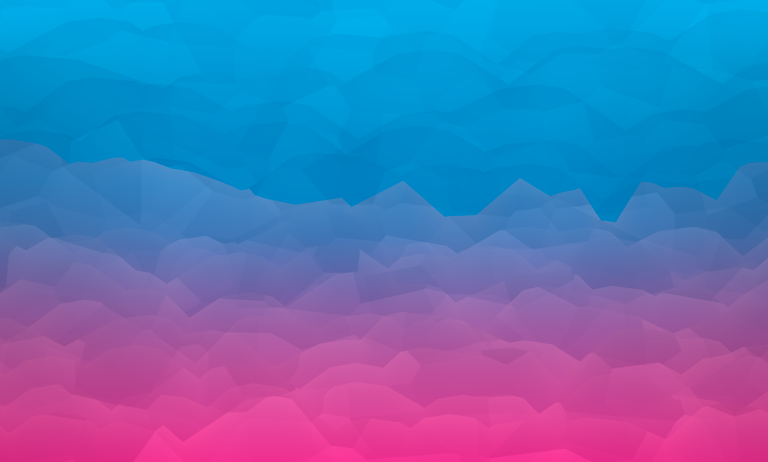
Give the GLSL for this background, as a WebGL 2 fragment shader.

```glsl
#version 300 es
precision highp float;
// Faceted translucent ridges fading from sky blue through violet to hot pink.
uniform vec2 u_resolution;
out vec4 outColor;

const vec3 DEEP_BLUE = vec3(0.0, 0.535, 0.785);
const vec3 SKY_BLUE = vec3(0.0, 0.655, 0.89);

float hash(vec2 p) {
    return fract(sin(dot(p, vec2(127.1, 311.7))) * 43758.545);
}

// Pink at height 0, violet in the middle, blue from height 0.6 up.
vec3 duskColor(float height) {
    vec3 stops[7] = vec3[7](
        vec3(0.96, 0.19, 0.57), vec3(0.87, 0.27, 0.60), vec3(0.75, 0.31, 0.61),
        vec3(0.60, 0.36, 0.64), vec3(0.43, 0.42, 0.68), vec3(0.25, 0.475, 0.73),
        vec3(0.16, 0.50, 0.76));
    float t = clamp(height * 10.0, 0.0, 5.999);
    int i = int(t);
    return mix(stops[i], stops[i + 1], fract(t));
}

// Cellular facets, about -1 to 1: each cell has its own tone, lighter upward.
float facets(vec2 p, float scale, float seed, float pixel) {
    p *= scale;
    vec2 cell = floor(p), nearA = vec2(9.0), nearB = vec2(9.0);
    float toneA = 0.0, toneB = 0.0;
    for (int y = -1; y <= 1; y++)
    for (int x = -1; x <= 1; x++) {
        vec2 id = cell + vec2(x, y);
        vec2 site = id + vec2(hash(id + seed), hash(id + seed + 17.3)) - p;
        float tone = 1.2 * (hash(id + seed + 41.7) - 0.5) - 0.6 * site.y;
        if (dot(site, site) < dot(nearA, nearA)) {
            nearB = nearA; toneB = toneA;
            nearA = site; toneA = tone;
        } else if (dot(site, site) < dot(nearB, nearB)) {
            nearB = site; toneB = tone;
        }
    }
    float seam = dot(0.5 * (nearA + nearB), normalize(nearB - nearA));
    return mix(toneB, toneA, 0.5 + 0.5 * smoothstep(0.0, 0.7 * pixel * scale, seam));
}

// Row of lopsided angular mounds with scattered summits, about -0.5 to 1.
float mounds(float x, float seed) {
    float cell = floor(x), top = -2.0;
    for (int j = -2; j <= 2; j++) {
        float id = cell + float(j);
        float summit = id + 0.1 + 0.8 * hash(vec2(id, seed));
        float skew = mix(0.6, 1.5, hash(vec2(id, seed + 9.1)));
        float d = abs(x - summit) * (x < summit ? skew : 2.1 - skew);
        float rise = hash(vec2(id, seed + 5.3));
        top = max(top, rise - max(0.45 * d, 1.9 * d - 0.4));
    }
    return top;
}

// Skyline between blue and violet: summit x, height, left and right slopes.
float skyline(float x) {
    vec4 peaks[7] = vec4[7](
        vec4(0.0, 0.695, 1.0, 0.36), vec4(0.16, 0.673, 0.5, 0.55),
        vec4(0.325, 0.592, 0.3, 2.0), vec4(0.445, 0.572, 0.25, 1.6),
        vec4(0.525, 0.609, 0.85, 1.45), vec4(0.677, 0.615, 1.42, 1.0),
        vec4(0.755, 0.602, 0.67, 2.7));
    float top = 0.525 + 0.02 * mounds(x * 11.0, 6.0);
    for (int i = 0; i < 7; i++) {
        float d = x - peaks[i].x;
        top = max(top, peaks[i].y - abs(d) * (d < 0.0 ? peaks[i].z : peaks[i].w));
    }
    float rightShelf = min(0.60, 0.55 + 2.5 * (x - 0.815));
    float rightPeak = min(0.648, 0.648 + 1.6 * (x - 0.963));
    float jag = 0.025 * (mounds(x * 13.0, 8.0) - 0.3) * smoothstep(0.15, 0.35, abs(x - 0.52));
    return max(top, max(rightShelf, rightPeak)) + jag;
}

float below(float ridge, float y, float pixel) {
    return smoothstep(-0.6 * pixel, 0.6 * pixel, ridge - y);
}

void main() {
    vec2 uv = gl_FragCoord.xy / u_resolution;
    float aspect = u_resolution.x / u_resolution.y;
    float pixel = 1.0 / u_resolution.y;
    vec2 p = vec2(uv.x * aspect, uv.y);
    float side = smoothstep(0.2, 0.55, abs(uv.x - 0.5));
    float fine = facets(p * vec2(0.85, 1.1), 10.0, 3.0, pixel);
    float broad = facets(p * vec2(0.9, 1.1), 6.5, 29.0, pixel);
    float tone = 0.5 * (fine + broad);

    // Blue sky with overlapping shaded ridges
    vec3 color = mix(DEEP_BLUE, SKY_BLUE, smoothstep(0.52, 1.0, uv.y));
    color += vec3(0.0, 0.045, 0.04) * tone;
    for (int i = 0; i < 5; i++) {
        float seed = float(i) * 7.0 + 2.0;
        float ridge = 0.91 - 0.075 * float(i) + 0.075 * mounds(uv.x * 6.5 + seed, seed);
        float depth = max(ridge - uv.y, 0.0);
        float shade = exp(-depth * 14.0) * (0.8 + 0.6 * broad);
        color -= vec3(0.0, 0.03, 0.028) * shade * below(ridge, uv.y, pixel);
    }

    // Violet skyline, palest just under its crest
    float duskHeight = uv.y + 0.012 - 0.025 * side * smoothstep(0.1, 0.4, uv.y);
    vec3 dusk = duskColor(duskHeight - 0.02 * tone) + 0.06 * tone;
    float crest = skyline(uv.x);
    float crestGlow = exp(-max(crest - uv.y, 0.0) * 16.0) * (1.0 - 0.7 * side);
    dusk += vec3(0.10, 0.03, 0.0) * crestGlow;
    color = mix(color, dusk, below(crest, uv.y, pixel));

    // Translucent ridges stepping down into pink, each with its own facets
    for (int i = 0; i < 8; i++) {
        float seed = float(i) * 11.0 + 4.0;
        float ridge = 0.475 - 0.056 * float(i) + 0.075 * mounds(uv.x * 8.0 + seed, seed);
        float depth = max(ridge - uv.y, 0.0);
        float facet = facets(p * vec2(0.85, 1.1), 7.5, seed, pixel);
        float glow = exp(-depth * 16.0) * (1.0 + 0.4 * facet) - 0.25;
        vec3 layer = duskColor(duskHeight - 0.01 - 0.015 * facet);
        layer += vec3(0.085, 0.05, 0.025) * glow + 0.05 * facet;
        color = mix(color, layer, 0.6 * below(min(ridge, crest), uv.y, pixel));
    }

    // Darker flanks
    color *= 1.0 - 0.10 * side * (1.0 - smoothstep(0.75, 1.0, uv.y));
    outColor = vec4(clamp(color, 0.0, 1.0), 1.0);
}
```
